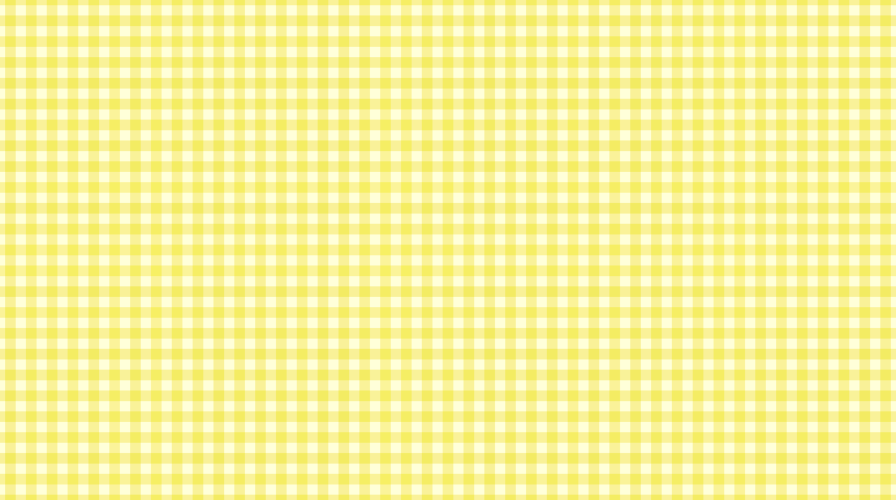
This pattern is drawn by a Shadertoy shader. Its source:

```glsl
// Yellow gingham cloth: evenly spaced vertical and horizontal bands on cream.
// Each direction is a smoothed periodic stripe; the number of bands covering
// a point (none, one or two) picks its colour. Faint per-band tint adds wear.

const float REPEATS_ACROSS = 43.0;          // square repeats over the width
const float BAND_WIDTH = 0.51;              // dyed part of one repeat
const vec2 BAND_CENTRE = vec2(0.5, 0.0);    // band position within a repeat
const float EDGE_SOFTNESS = 0.05;           // least edge blur, in repeats
const float EDGE_PIXELS = 1.15;             // edge blur, in output pixels
const float TINT_VARIATION = 0.012;         // brightness drift between bands

const vec3 CREAM = vec3(1.00, 1.00, 0.85);
const vec3 SINGLE_BAND = vec3(0.98, 0.95, 0.60);
const vec3 CROSSED_BANDS = vec3(0.96, 0.93, 0.39);

float hash(float n) {
    return fract(sin(n * 91.35) * 4375.85);
}

// Coverage of the vertical (x) and horizontal (y) bands, from 0 to 1.
vec2 bandCoverage(vec2 p, float blur) {
    vec2 distanceToCentre = abs(fract(p - BAND_CENTRE + 0.5) - 0.5);
    return clamp((0.5 * BAND_WIDTH - distanceToCentre) / blur + 0.5, 0.0, 1.0);
}

void mainImage(out vec4 fragColor, in vec2 fragCoord) {
    // One unit is one repeat in both directions.
    float pixelSize = REPEATS_ACROSS / iResolution.x;
    vec2 p = fragCoord * pixelSize;
    vec2 bands = bandCoverage(p, max(EDGE_SOFTNESS, EDGE_PIXELS * pixelSize));

    // Blend from bare cloth through one band to the crossing.
    vec3 bare = mix(CREAM, SINGLE_BAND, bands.x);
    vec3 dyed = mix(SINGLE_BAND, CROSSED_BANDS, bands.x);
    vec3 colour = mix(bare, dyed, bands.y);

    // Slight dye differences, constant along each band.
    vec2 id = floor(p - BAND_CENTRE + 0.5);
    vec2 drift = vec2(hash(id.x + 3.0), hash(id.y + 71.0)) - 0.5;
    colour *= 1.0 + TINT_VARIATION * dot(drift, bands);

    fragColor = vec4(colour, 1.0);
}
```
